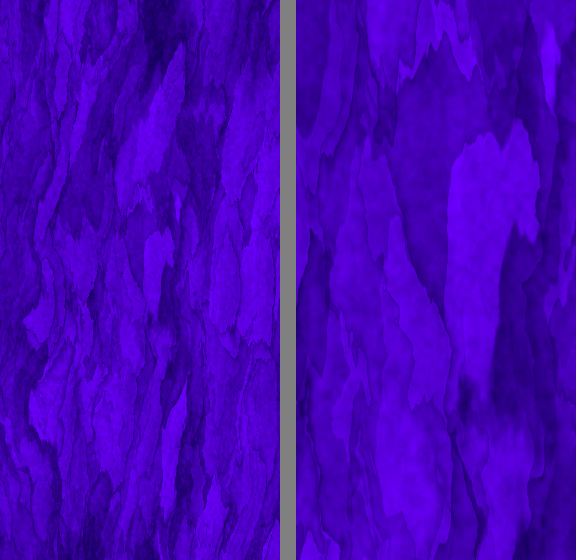
Left: the whole. Right: its middle third, enlarged.
A Shadertoy shader for this texture:

```glsl
float hash(vec2 p) {
    vec3 q = fract(p.xyx * 0.1031);
    q += dot(q, q.yzx + 33.33);
    return fract((q.x + q.y) * q.z);
}

float noise(vec2 p) {
    vec2 i = floor(p), f = fract(p);
    f = f * f * (3.0 - 2.0 * f);
    return mix(mix(hash(i), hash(i + vec2(1, 0)), f.x),
               mix(hash(i + vec2(0, 1)), hash(i + vec2(1, 1)), f.x), f.y);
}

float fbm(vec2 p) {
    float sum = 0.0, amp = 0.53;
    for (int i = 0; i < 4; i++) {
        sum += amp * noise(p);
        p = p * 2.03 + 17.3;
        amp *= 0.5;
    }
    return sum;
}

// Overlaps one layer of long bark plates, each shading what lies below
float addPlates(float tone, vec2 p, vec2 cell, float share, float seed) {
    vec2 home = floor(p / cell);
    for (int j = -1; j <= 1; j++)
    for (int i = -1; i <= 1; i++) {
        vec2 id = home + vec2(i, j);
        vec2 key = id + seed;
        if (hash(key + 91.0) > share) continue;
        vec2 jitter = vec2(hash(key), hash(key + 37.0));
        vec2 halfSize = cell * mix(vec2(0.35, 0.45), vec2(0.65, 0.7), jitter.yx);
        vec2 q = (p - (id + 0.25 + 0.5 * jitter) * cell) / halfSize;
        q.x += 0.35 * (jitter.x - 0.5) * q.y;
        float d = halfSize.x * (1.0 - pow(abs(q.x), 1.4) - pow(abs(q.y), 2.6));

        // Shadow falls mostly on one flank
        float flank = mix(0.12, 0.7, smoothstep(-0.6, 0.8, q.x + jitter.y - 0.5));
        tone *= 1.0 - flank * exp(min(d, 0.0) / 0.012);
        float face = mix(0.52, 0.78, hash(key + 71.0)) - 0.06 * q.x
                   + 0.1 * exp(-max(d, 0.0) / 0.004);
        tone = mix(tone, face, 0.75 * smoothstep(0.0, 0.003, d));
    }
    return tone;
}

// Dark gap with a crisp lip on one side and a soft fade on the other
float crevice(float s, float fade) {
    return smoothstep(-0.004, 0.008, s) * exp(-max(s, 0.0) / fade);
}

void mainImage(out vec4 fragColor, in vec2 fragCoord) {
    vec2 p = fragCoord / iResolution.x;

    // Bent grain with ragged, fingered ends
    vec2 grain = p;
    grain.x += 0.24 * (fbm(p * vec2(2.0, 1.5)) - 0.5) - 0.08 * p.y;
    grain.x += 0.04 * (fbm(p * vec2(14.0, 6.0) + 7.0) - 0.5);
    grain.y += 0.2 * (fbm(p * vec2(32.0, 4.0) + 3.0) - 0.5);
    grain += 0.014 * (fbm(p * vec2(70.0, 35.0) + 11.0) - 0.5);

    // Plates from broad to narrow
    float tone = 0.4;
    vec2 cell = vec2(0.24, 0.9);
    for (int k = 0; k < 4; k++) {
        float layer = float(k);
        tone = addPlates(tone, grain + 0.37 * layer, cell,
                         0.95 - 0.2 * layer, 113.0 * layer + 200.0);
        cell *= 0.74;
    }

    // Sunken hollows, then deep, shallow and hairline crevices
    float hollow = fbm(grain * vec2(4.8, 1.5) + 63.0) - 0.65;
    tone *= 1.0 - 0.45 * smoothstep(0.0, 0.012, hollow);
    tone *= 1.0 - 0.9 * crevice(fbm(grain * vec2(3.6, 0.9) + 5.0) - 0.5, 0.06);
    tone *= 1.0 - 0.7 * crevice(fbm(grain * vec2(9.0, 2.0) + 19.0) - 0.55, 0.04);
    tone *= 1.0 - 0.45 * crevice(fbm(grain * vec2(20.0, 4.0) + 29.0) - 0.6, 0.05);

    // Broad mottling, fibres and fine grit
    tone += 0.25 * (fbm(p * vec2(3.0, 2.0) + 41.0) - 0.5);
    tone += 0.22 * (fbm(grain * vec2(48.0, 9.0)) - 0.5);
    tone += 0.26 * (fbm(p * vec2(110.0, 80.0)) - 0.5);
    tone = 0.72 + 1.55 * (tone - 0.5);

    vec3 darkViolet = vec3(0.13, 0.0, 0.45);
    vec3 brightViolet = vec3(0.38, 0.0, 0.92);
    fragColor = vec4(mix(darkViolet, brightViolet, clamp(tone, -0.22, 1.2)), 1.0);
}
```
